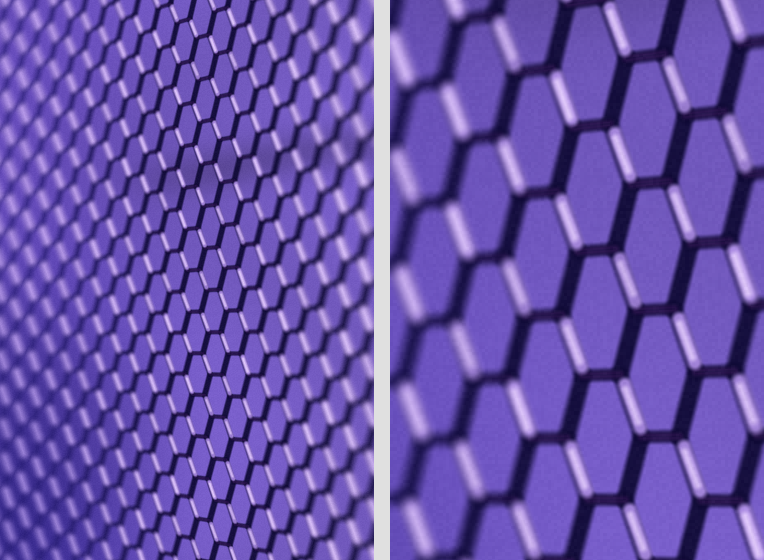
Left: the whole. Right: its middle third, enlarged.
This pattern is drawn by a WebGL 1 fragment shader. Its source:

```glsl
precision highp float;
// A violet honeycomb metal mesh seen at an angle, sharp along one leaning column.
// Perspective warps a staggered lattice; each cell draws three wire segments
// whose softness grows with distance from the plane of focus.

uniform vec2 u_resolution;

float hash(vec2 p) {
  return fract(sin(dot(p, vec2(127.1, 311.7))) * 4375.85);
}

float segmentDistance(vec2 p, vec2 a, vec2 b) {
  vec2 ab = b - a;
  return length(p - a - ab * clamp(dot(p - a, ab) / dot(ab, ab), 0.0, 1.0));
}

float coverage(float d, float halfWidth, float blur) {
  return 1.0 - smoothstep(halfWidth - blur, halfWidth + blur, d);
}

// Smooth violet backdrop with a dim horizontal reflection and a blue lower left.
vec3 backdrop(vec2 p) {
  vec3 violet = mix(vec3(0.39, 0.29, 0.71), vec3(0.46, 0.36, 0.77), smoothstep(0.05, 0.4, p.x));
  float corner = smoothstep(0.25, 1.0, p.y) * (1.0 - smoothstep(0.0, 0.4, p.x));
  violet = mix(violet, vec3(0.17, 0.13, 0.52), 0.75 * corner);
  float band = exp(-pow((p.y - 0.29 - 0.03 * sin(p.x * 7.0)) / 0.04, 2.0));
  violet *= 1.0 - 0.2 * band * smoothstep(0.15, 0.4, p.x);
  return violet * (1.0 + 0.04 * sin(p.x * 9.0 + 2.0 * sin(p.y * 6.0)));
}

void main() {
  // Height units, y pointing down
  vec2 p = gl_FragCoord.xy / u_resolution.y;
  p.y = 1.0 - p.y;

  // Perspective: pitch and column spacing both widen to the right
  float offAxis = p.x - 0.379 - 0.04 * (p.y - 0.48);
  float scale = max(1.0 + 0.507 * offAxis, 0.1);
  float u = log(scale) / (0.507 * 0.0339);
  float v = (p.y - 0.48 + 0.07 * offAxis) / (0.0755 * scale);
  vec2 mesh = vec2(u * 0.45, v);

  float defocus = max(abs(offAxis) - 0.035, 0.0);
  float blur = 0.027 + 0.45 * defocus;
  float farLeft = smoothstep(0.05, 0.35, -offAxis);

  // Accumulate wires of the surrounding cells
  float clearance = 1.0;
  float rim = 0.0;
  float ribbon = 0.0;
  float glint = 0.0;
  for (int i = -1; i <= 1; i++) {
    float column = floor(u + 0.5) + float(i);
    float stagger = 0.5 * mod(column, 2.0);
    for (int j = -1; j <= 1; j++) {
      float row = floor(v - stagger + 0.5) + float(j);
      vec2 q = mesh - vec2(column * 0.45, row + stagger);
      float wear = hash(vec2(column, row));

      // Shaded upper left wall, top bar and lit lower left wall
      float shade = segmentDistance(q, vec2(-0.30, 0.0), vec2(-0.15, -0.5));
      float bar = segmentDistance(q, vec2(-0.15, -0.5), vec2(0.15, -0.5));
      float wall = segmentDistance(q, vec2(-0.30, 0.0), vec2(-0.15, 0.5));
      float barCover = coverage(bar, 0.048, blur);
      clearance *= 1.0 - 0.94 * coverage(shade, 0.068, blur);
      clearance *= 1.0 - 0.88 * barCover;
      clearance *= 1.0 - 0.75 * coverage(wall, 0.062, blur);
      rim = max(rim, coverage(abs(bar - 0.012), 0.012, 0.03));

      float lit = segmentDistance(q, vec2(-0.265, 0.08), vec2(-0.155, 0.43));
      ribbon = max(ribbon, coverage(lit, 0.05 + 0.45 * defocus * 0.5, blur) * (0.86 + 0.14 * wear));
      float core = segmentDistance(q, vec2(-0.262, 0.12), vec2(-0.172, 0.36 + 0.05 * wear));
      glint = max(glint, coverage(core, 0.025 + 0.12 * defocus, blur) * (0.65 + 0.35 * wear));
    }
  }

  // Layer shadowed wire, warm rim, lilac ribbon and pale glint
  vec3 wire = mix(vec3(0.06, 0.04, 0.21), vec3(0.15, 0.11, 0.45), farLeft);
  vec3 color = mix(backdrop(p), wire, (1.0 - clearance) * (1.0 - 0.15 * farLeft));
  float sharpness = 1.0 - smoothstep(0.0, 0.12, defocus);
  color = mix(color, vec3(0.29, 0.12, 0.40), 0.5 * rim * sharpness);
  float dusk = farLeft * smoothstep(0.4, 1.0, p.y);
  vec3 lilac = mix(vec3(0.70, 0.57, 0.92), vec3(0.50, 0.40, 0.80), dusk);
  color = mix(color, lilac, 0.95 * ribbon);
  color = mix(color, vec3(0.88, 0.79, 0.98), glint * (1.0 - 0.65 * farLeft));

  // Fine grain, tied to the canvas height
  color += 0.025 * (hash(floor(p * 512.0)) - 0.5);
  gl_FragColor = vec4(clamp(color, 0.0, 1.0), 1.0);
}
```
